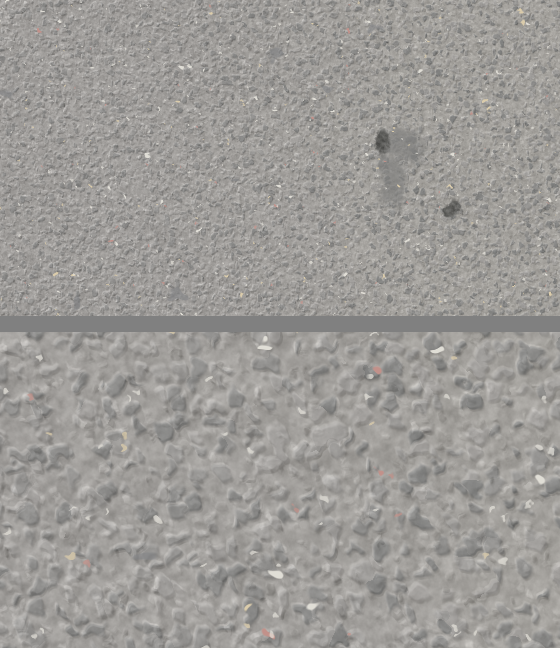
Top, the full canvas; bottom, a detail of the centre.
Write a Shadertoy shader that draws this texture.

```glsl
float hash(vec2 p) {
    return fract(sin(dot(p, vec2(127.1, 311.7))) * 43758.5453);
}

vec2 hash2(vec2 p) {
    return vec2(hash(p), hash(p + 57.3));
}

float noise(vec2 p) {
    vec2 cell = floor(p), f = fract(p);
    f = f * f * (3.0 - 2.0 * f);
    float low = mix(hash(cell), hash(cell + vec2(1, 0)), f.x);
    float high = mix(hash(cell + vec2(0, 1)), hash(cell + vec2(1, 1)), f.x);
    return mix(low, high, f.y);
}

float fbm(vec2 p) {
    float sum = 0.0, weight = 0.5;
    for (int i = 0; i < 4; i++) {
        sum += weight * noise(p);
        p = mat2(1.6, 1.2, -1.2, 1.6) * p + 7.1;
        weight *= 0.5;
    }
    return sum / 0.9375;
}

vec2 rotate(vec2 p, float angle) {
    float c = cos(angle), s = sin(angle);
    return vec2(c * p.x - s * p.y, s * p.x + c * p.y);
}

// Scattered rough ellipses: x = coverage, y = random value of the topmost one
vec2 grains(vec2 p, float density, float radius, float soft, float seed) {
    vec2 warped = p + 0.5 * (vec2(noise(p * 2.6 + seed), noise(p * 2.6 + seed + 31.0)) - 0.5);
    vec2 home = floor(warped), result = vec2(0.0);
    for (int y = -1; y <= 1; y++)
    for (int x = -1; x <= 1; x++) {
        vec2 cell = home + vec2(x, y);
        vec2 key = cell + seed;
        if (hash(key + 3.7) > density) continue;
        vec2 offset = warped - cell - 0.1 - 0.8 * hash2(key);
        offset = rotate(offset, 6.2832 * hash(key + 11.3));
        offset.y *= mix(1.1, 2.0, hash(key + 19.1));
        float size = radius * mix(0.6, 1.25, hash(key + 23.9));
        float cover = 1.0 - smoothstep(size - soft, size + soft, length(offset));
        if (cover > result.x) result = vec2(cover, hash(key + 41.7));
    }
    return result;
}

// Surface height, for the raking light
float relief(vec2 p, float soft) {
    return 0.8 * grains(p * 47.0, 0.85, 0.46, 0.1 + soft * 47.0, 5.0).x
         + 0.35 * grains(p * 85.0, 0.5, 0.4, 0.12 + soft * 85.0, 71.0).x
         + 1.1 * fbm(p * 75.0);
}

// Soft-edged irregular spot
float blot(vec2 p, vec2 center, vec2 radius, float rough, float soft) {
    float edge = length((p - center) / radius) + rough * (fbm(p * 34.0) - 0.5);
    return 1.0 - smoothstep(1.0 - soft, 1.0 + soft, edge);
}

vec3 chipColor(float pick) {
    vec3 white = vec3(0.88, 0.87, 0.84);
    vec3 cream = vec3(0.86, 0.80, 0.67);
    vec3 pink = vec3(0.76, 0.57, 0.54);
    return pick < 0.64 ? white : (pick < 0.88 ? cream : pink);
}

void mainImage(out vec4 fragColor, in vec2 fragCoord) {
    vec2 p = fragCoord / iResolution.y;
    float across = fragCoord.x / iResolution.x;
    float soft = 0.5 / iResolution.y;

    // Worn binder, with more exposed dark stones to the right
    float exposed = smoothstep(0.25, 0.85, across + 0.4 * (fbm(p * 3.0) - 0.5));
    vec3 color = mix(vec3(0.627, 0.617, 0.606), vec3(0.642, 0.632, 0.613), exposed);
    color += 0.03 * (fbm(p * 5.0) - 0.5) + 0.16 * (fbm(p * 110.0) - 0.5);

    // Aggregate
    vec2 stone = grains(p * 47.0, 0.85, 0.46, 0.1 + soft * 47.0, 5.0);
    vec3 stoneColor = mix(vec3(0.465, 0.47, 0.47), vec3(0.65, 0.64, 0.63), stone.y);
    stoneColor += 0.08 * (fbm(p * 110.0) - 0.5);
    color = mix(color, stoneColor, stone.x * mix(0.55, 0.78, exposed));
    vec2 grit = grains(p * 85.0, 0.5, 0.4, 0.12 + soft * 85.0, 71.0);
    color += grit.x * (grit.y - 0.5) * 0.15;

    // Light from the upper left
    vec2 toLight = vec2(-0.0014, 0.0022);
    float slope = relief(p - toLight, soft) - relief(p + toLight, soft);
    color += clamp(slope, -1.2, 1.2) * mix(0.10, 0.08, exposed);

    // Rare large flat stones
    vec2 slab = grains(p * 13.0, 0.04, 0.24, 0.04 + soft * 13.0, 133.0);
    color = mix(color, vec3(0.51, 0.515, 0.525) + 0.05 * (slab.y - 0.5), slab.x * 0.6);

    // Tar stain and dark debris
    float stain = max(blot(p, vec2(1.28, 0.54), vec2(0.065, 0.05), 1.2, 0.4),
                      blot(p, vec2(1.24, 0.44), vec2(0.045, 0.09), 1.4, 0.45));
    color = mix(color, vec3(0.49, 0.49, 0.485), stain * 0.65);
    float debris = max(blot(p, vec2(1.212, 0.55), vec2(0.018, 0.03), 2.2, 0.35),
                       blot(p, vec2(1.425, 0.34), vec2(0.029, 0.024), 2.6, 0.35));
    color = mix(color, vec3(0.34, 0.34, 0.33) + 0.3 * (fbm(p * 90.0) - 0.5), debris * 0.85);

    // Pale and reddish chips, then fine bright flecks
    vec2 chip = grains(p * 36.0, 0.045, 0.21, 0.04 + soft * 36.0, 211.0);
    color = mix(color, chipColor(chip.y), chip.x);
    vec2 fleck = grains(p * 80.0, 0.05, 0.3, 0.06 + soft * 80.0, 307.0);
    color = mix(color, chipColor(fleck.y), fleck.x * 0.75);

    fragColor = vec4(clamp(color, 0.0, 1.0), 1.0);
}
```
